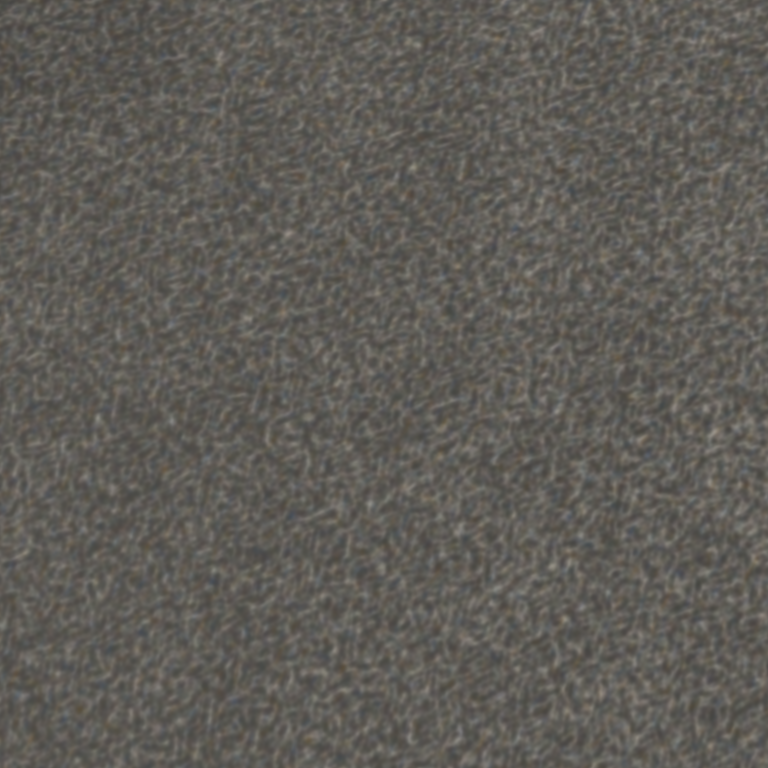
Reproduce this texture procedurally as a WebGL 2 fragment shader.

```glsl
#version 300 es
precision highp float;
// Soft grey-brown asphalt with fine, short, blurred grains in two directions.

uniform vec2 u_resolution;
out vec4 fragColor;

const vec3 BASE_COLOR = vec3(0.375, 0.364, 0.343);
const float CONTRAST = 0.037;        // standard deviation of the brightness
const float SKEW = 0.004;            // stretches the light grains a little
const vec2 GRAIN_FREQ = vec2(62.0, 108.0); // along and across a grain
const float CLUMP_FREQ = 52.0;
const float GRIT_FREQ = 125.0;
const float PATCH_FREQ = 8.0;
const float TINT_FREQ = 62.0;
const float FLAT_ANGLE = 0.38;
const float STEEP_ANGLE = 1.36;
const float BEND = 0.0008;
const float TINT_AMOUNT = 0.0042;
const float SPECK_AMOUNT = 0.0009;   // rare ochre and blue grains
const float NOISE_GAIN = 4.6;        // brings gradient noise to unit deviation

float hash(ivec2 cell, uint seed) {
    uvec2 q = uvec2(cell);
    uint h = q.x * 1597u + q.y * 51749u + seed * 7919u;
    h = h * 747796405u + 12345u;
    h = ((h >> ((h >> 28u) + 4u)) ^ h) * 277803737u;
    h = (h >> 22u) ^ h;
    return float(h >> 8u) / 16777216.0;
}

float cornerSlope(ivec2 cell, vec2 offset, uint seed) {
    float angle = 6.28319 * hash(cell, seed);
    return dot(vec2(cos(angle), sin(angle)), offset);
}

// Gradient noise with zero mean and about unit deviation
float noise(vec2 p, uint seed) {
    ivec2 cell = ivec2(floor(p));
    vec2 f = fract(p);
    vec2 w = f * f * f * (f * (f * 6.0 - 15.0) + 10.0);
    float low = mix(cornerSlope(cell, f, seed),
                    cornerSlope(cell + ivec2(1, 0), f - vec2(1.0, 0.0), seed), w.x);
    float high = mix(cornerSlope(cell + ivec2(0, 1), f - vec2(0.0, 1.0), seed),
                     cornerSlope(cell + ivec2(1, 1), f - vec2(1.0), seed), w.x);
    return NOISE_GAIN * mix(low, high, w.y);
}

vec2 rotate(vec2 p, float angle) {
    float c = cos(angle), s = sin(angle);
    return vec2(c * p.x + s * p.y, c * p.y - s * p.x);
}

// Elongated grains; each small area favours one of two directions
float grains(vec2 p) {
    vec2 q = p + BEND * vec2(noise(p * 30.0, 1u), noise(p * 30.0, 2u));
    float flatGrain = noise(rotate(q, FLAT_ANGLE) * GRAIN_FREQ, 3u);
    float steepGrain = noise(rotate(q, STEEP_ANGLE) * GRAIN_FREQ, 4u);
    float turn = 0.7854 + 0.65 * clamp(noise(p * 28.0, 5u), -1.2, 1.2);
    return cos(turn) * flatGrain + sin(turn) * steepGrain;
}

void main() {
    vec2 uv = gl_FragCoord.xy / u_resolution.y;
    // Grains shrink slightly towards the top
    vec2 p = uv * vec2(1.0, 0.92 + 0.13 * uv.y);

    // Brightness: grains, clumps, finer grit and broad faint patches
    float clumps = noise(rotate(p, 0.6) * CLUMP_FREQ, 11u);
    float grit = noise(rotate(p, 0.8) * GRIT_FREQ, 6u);
    float patches = noise(p * PATCH_FREQ, 7u) + 0.8 * noise(p * PATCH_FREQ * 2.6, 8u);
    float tone = 0.82 * grains(p) + 0.38 * clumps + 0.32 * grit + 0.19 * patches;
    float liveliness = mix(0.9, 1.08, smoothstep(0.0, 0.9, uv.x));
    float light = CONTRAST * liveliness * tone + SKEW * (tone * tone - 1.0);

    // Slow shading: darker upper left, lighter upper right
    light += 0.014 * (uv.x - 0.5) * (0.4 + uv.y);
    light -= 0.026 * smoothstep(0.35, 0.0, length(uv - vec2(0.0, 1.0)));

    // Tint: faint warm to cool and green to red shifts, stronger in rare specks
    float warm = noise(rotate(p, 1.1) * TINT_FREQ * vec2(0.8, 1.2), 9u);
    float green = noise(rotate(p, 0.5) * TINT_FREQ, 10u);
    float warmShift = TINT_AMOUNT * warm + SPECK_AMOUNT * warm * warm * warm;
    vec3 color = BASE_COLOR * (1.0 + light / BASE_COLOR.g);
    color += warmShift * vec3(1.0, 0.1, -1.2);
    color += TINT_AMOUNT * green * vec3(-0.7, 0.6, -0.2);

    fragColor = vec4(clamp(color, 0.0, 1.0), 1.0);
}
```
